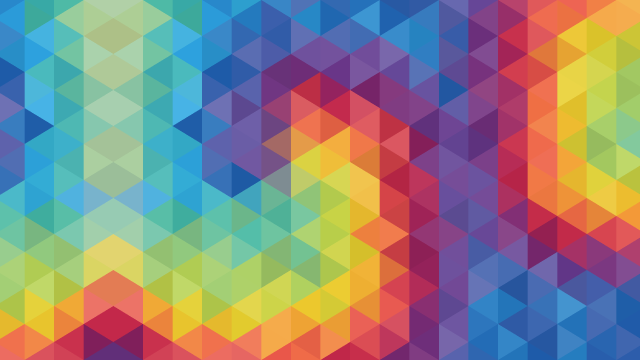
This background is drawn by a Shadertoy shader. Its source:

```glsl
// A rainbow mosaic of triangles standing on vertical edges, mirrored about an axis on the left.
// Each triangle takes one position on a cyclic colour ramp, found from two rounded distance
// fields and a sideways gradient, then a sine hash varies its hue and lightness.

#define ROWS 10.0              // triangle edges per canvas height
#define COLUMN_WIDTH 0.0822    // in canvas heights
#define MIRROR_X 0.3148
#define MIDDLE_CENTRE vec2(0.741, 0.363)
#define RIGHT_CENTRE vec2(1.778, 0.618)
#define HUE_JITTER 1.1
#define LIGHT_JITTER 0.24
#define BEIGE vec3(0.87, 0.84, 0.70)
#define SAMPLES 3              // antialiasing grid per axis

float hash(vec2 p) {
    return fract(sin(dot(p, vec2(127.1, 311.7))) * 43758.5453);
}

// Cyclic ramp: teal, green, yellow, orange, red, plum, violet, blue, cyan
vec3 ramp(float t) {
    vec3 hues[12] = vec3[12](
        vec3(0.24, 0.72, 0.67), vec3(0.53, 0.78, 0.54), vec3(0.74, 0.83, 0.30),
        vec3(0.92, 0.81, 0.17), vec3(0.96, 0.61, 0.22), vec3(0.93, 0.36, 0.29),
        vec3(0.76, 0.15, 0.29), vec3(0.52, 0.13, 0.40), vec3(0.40, 0.22, 0.55),
        vec3(0.39, 0.38, 0.67), vec3(0.12, 0.36, 0.67), vec3(0.18, 0.66, 0.89));
    t = mod(t, 12.0);
    int i = int(t);
    return mix(hues[i % 12], hues[(i + 1) % 12], fract(t));
}

// Length with a squarer outline than a circle
float roundedLength(vec2 v) {
    v = abs(v);
    return pow(v.x * v.x * v.x + v.y * v.y * v.y, 1.0 / 3.0);
}

// Ramp position at a distance from the centre of a field
float band(float d) {
    return min(0.3 + 9.07 * d + 9.5 * max(d - 0.185, 0.0), 10.2);
}

// Smooth colour field; p lies on the right of the mirror axis
vec3 fieldColor(vec2 p, float hueShift) {
    float u = p.x - MIRROR_X;

    // Nested bands round the middle and the right centres
    vec2 a = p - MIDDLE_CENTRE;
    a.x = max(a.x, 0.0);
    a.y *= a.y > 0.0 ? 1.07 : 1.0;
    float peak = 0.16 * exp(-u * u / 0.0135) * (1.0 - smoothstep(0.28, 0.40, p.y));
    vec2 b = p - RIGHT_CENTRE;
    b.y *= b.y > 0.0 ? 0.62 : 1.2;
    float nested = min(band(roundedLength(a) + peak), band(roundedLength(b) + 0.058));

    // Sideways gradient on the upper left, passing through cyan into the bands below
    float side = 13.2 - u * mix(12.1, 7.1, smoothstep(0.65, 1.0, p.y));
    side = mix(11.2, side, smoothstep(0.46, 0.53, p.y));
    side = mix(12.0 + nested, side, smoothstep(0.36, 0.45, p.y));

    float seam = smoothstep(0.72, 0.87, p.x + 1.5 * max(0.5 - p.y, 0.0));
    vec3 color = mix(ramp(side + hueShift), ramp(nested + hueShift), seam);

    // Pale column along the mirror axis
    float pale = 0.55 * exp(-u * u / 0.008) * smoothstep(0.1, 0.35, p.y);
    return mix(color, BEIGE, pale);
}

// Centre of the triangle that holds p, in grid cells
vec2 triangleCentre(vec2 p) {
    vec2 g = vec2(p.x / COLUMN_WIDTH, p.y * ROWS);
    float column = floor(g.x);
    float offset = 0.5 * (1.0 - mod(column, 2.0));
    float y = g.y - offset;
    bool pointsRight = abs(fract(y) - 0.5) < 0.5 * (1.0 - fract(g.x));
    vec2 centre = pointsRight ? vec2(1.0 / 3.0, floor(y) + 0.5)
                              : vec2(2.0 / 3.0, floor(y + 0.5));
    return centre + vec2(column, offset);
}

vec3 mosaic(vec2 p) {
    vec2 centre = triangleCentre(vec2(abs(p.x - MIRROR_X), p.y));
    vec2 id = floor(centre * vec2(3.0, 2.0) + 0.5);
    vec2 q = vec2(centre.x * COLUMN_WIDTH + MIRROR_X, centre.y / ROWS);
    vec3 color = fieldColor(q, (hash(id) - 0.5) * HUE_JITTER);
    float light = (hash(id + 37.0) - 0.4) * LIGHT_JITTER;
    return light > 0.0 ? mix(color, vec3(1.0), light) : color * (1.0 + light);
}

void mainImage(out vec4 fragColor, in vec2 fragCoord) {
    vec3 sum = vec3(0.0);
    for (int j = 0; j < SAMPLES; j++) {
        for (int i = 0; i < SAMPLES; i++) {
            vec2 jitter = (vec2(i, j) + 0.5) / float(SAMPLES) - 0.5;
            sum += mosaic((fragCoord + jitter) / iResolution.y);
        }
    }
    fragColor = vec4(sum / float(SAMPLES * SAMPLES), 1.0);
}
```
